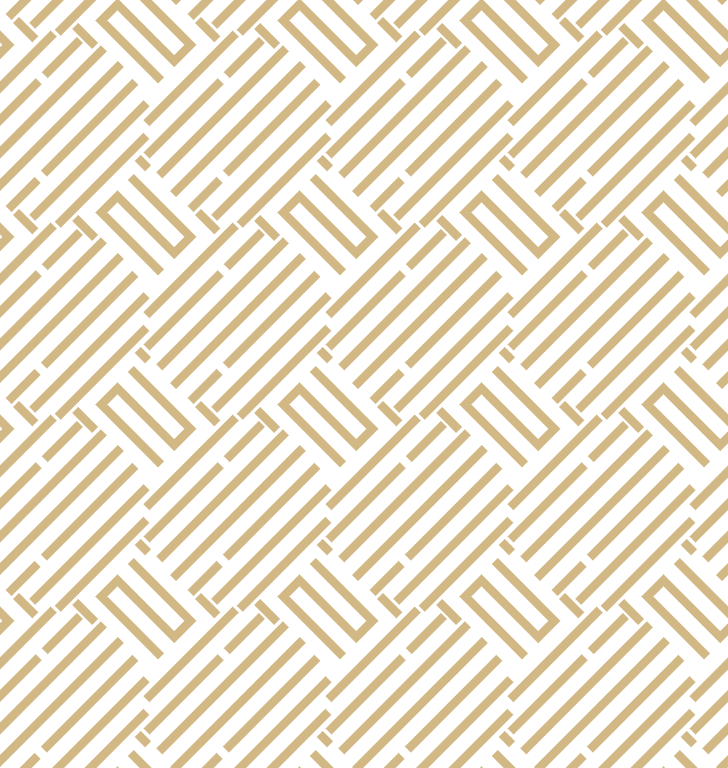
Give the GLSL for this pattern, as a WebGL 1 fragment shader.

```glsl
precision highp float;
// Woven lattice of tan diagonal bars crossed by zigzag clasps, on white.

uniform vec2 u_resolution;

const float REPEATS = 4.0;
const vec2 CELL = vec2(5.611, 5.903);  // cell size, in diagonal bar pitches
const float HALF_WIDTH = 0.186;

// Turn by 45 degrees: x runs up the rising bars, y counts across them.
vec2 toDiagonal(vec2 p) {
  return vec2(p.x + p.y, p.x - p.y);
}

// Distance to the nearest wrapped copy of a box given in diagonal units.
float wrappedBox(vec2 p, vec2 center, vec2 halfSize) {
  vec2 offset = p - 0.5 * toDiagonal(center);
  offset = mod(offset + 0.5 * CELL, CELL) - 0.5 * CELL;
  vec2 q = abs(toDiagonal(offset)) - halfSize;
  return length(max(q, 0.0)) + min(max(q.x, q.y), 0.0);
}

float risingBar(vec2 p, float row, float start, float end) {
  return wrappedBox(p, vec2(0.5 * (start + end), row),
                    vec2(0.5 * (end - start), HALF_WIDTH));
}

float fallingBar(vec2 p, float column, float start, float end) {
  return wrappedBox(p, vec2(column, 0.5 * (start + end)),
                    vec2(HALF_WIDTH, 0.5 * (end - start)));
}

// Seven evenly spaced rows, two of them broken by a narrow gap.
float risingBand(vec2 p) {
  float d = risingBar(p, 0.0, 1.14, 6.65);
  d = min(d, risingBar(p, 1.0, 0.15, 4.72));
  d = min(d, risingBar(p, 1.0, 5.09, 7.26));
  d = min(d, risingBar(p, 2.0, -0.07, 7.74));
  d = min(d, risingBar(p, 3.0, -0.22, 7.78));
  d = min(d, risingBar(p, 4.0, -0.14, 1.65));
  d = min(d, risingBar(p, 4.0, 2.04, 7.68));
  d = min(d, risingBar(p, 5.0, 0.32, 7.37));
  return min(d, risingBar(p, 6.0, 0.89, 6.36));
}

// Three long bars joined at alternate ends, with short bars on either side.
float fallingBand(vec2 p) {
  float d = 10.0;
  for (int i = 1; i <= 3; i++) {
    d = min(d, fallingBar(p, -float(i), 1.17, 5.04));
  }
  d = min(d, risingBar(p, 1.356, -3.0, -2.0));
  d = min(d, risingBar(p, 4.854, -2.0, -1.0));
  d = min(d, fallingBar(p, -3.97, 0.72, 1.95));
  d = min(d, fallingBar(p, 0.0, 4.32, 5.51));
  return min(d, fallingBar(p, -0.2, 0.80, 1.44));
}

void main() {
  vec2 p = (gl_FragCoord.xy / u_resolution * REPEATS - vec2(0.703, 0.262)) * CELL;
  float d = min(risingBand(p), fallingBand(p));

  // One pixel measured in diagonal units
  float pixel = sqrt(2.0) * REPEATS * CELL.y / u_resolution.y;
  float ink = clamp(0.5 - d / pixel, 0.0, 1.0);
  gl_FragColor = vec4(mix(vec3(1.0), vec3(0.82, 0.72, 0.52), ink), 1.0);
}
```
